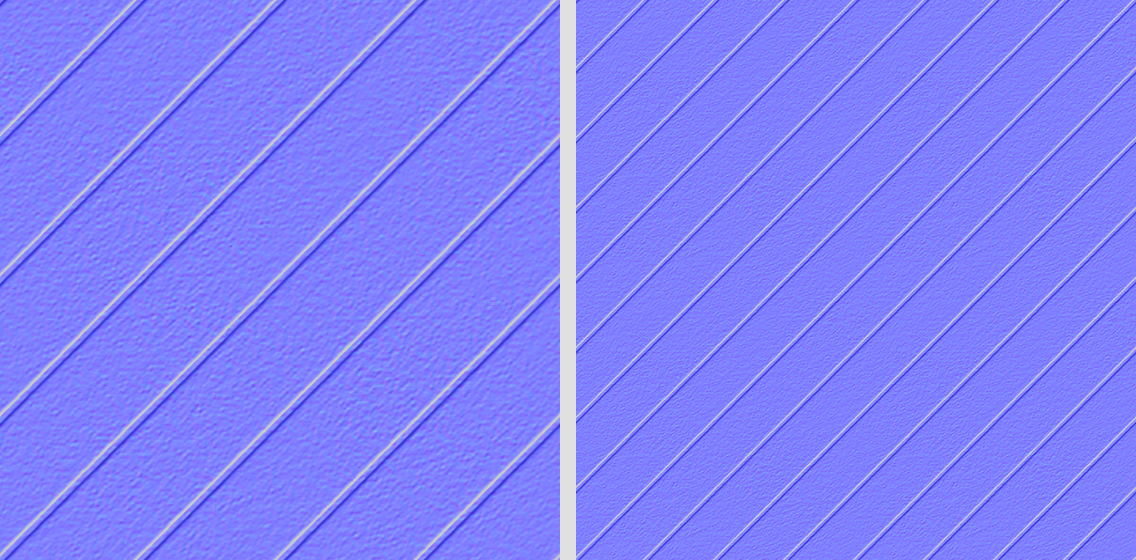
Left, the tile; right, the same tile 2 across and 2 down.
A WebGL 2 fragment shader for this texture map:

```glsl
#version 300 es
precision highp float;
// Tangent-space normal map of fine plaster cut by four diagonal grooves per tile.
uniform vec2 u_resolution;
out vec4 fragColor;

float hash(vec2 p) {
    return fract(sin(dot(p, vec2(127.1, 311.7))) * 43758.5453);
}

// Value noise whose lattice wraps after the given whole period
float wrapNoise(vec2 p, vec2 period) {
    vec2 cell = floor(p), f = p - cell;
    vec2 w = f * f * f * (f * (f * 6.0 - 15.0) + 10.0);
    vec2 a = mod(cell, period), b = mod(cell + 1.0, period);
    return mix(mix(hash(a), hash(vec2(b.x, a.y)), w.x),
               mix(hash(vec2(a.x, b.y)), hash(b), w.x), w.y);
}

// Plaster relief: fine grain, streaks along the grooves, a few pits
float plasterHeight(vec2 uv) {
    vec2 diagonal = vec2(uv.x + uv.y, uv.x - uv.y);
    float grain = wrapNoise(uv * vec2(148.0, 172.0), vec2(148.0, 172.0));
    float streaks = wrapNoise(diagonal * vec2(72.0, 124.0), vec2(72.0, 124.0));
    float pits = smoothstep(0.94, 1.0, wrapNoise(uv * 67.0 + 0.37, vec2(67.0)));
    return 0.6 * grain + 0.65 * streaks - 0.35 * pits;
}

// Bell curve with separate widths left and right of its peak
float bump(float x, float left, float right) {
    float t = x / (x < 0.0 ? left : right);
    return exp(-0.5 * t * t);
}

void main() {
    vec2 uv = gl_FragCoord.xy / u_resolution;

    // Grain tilt from the height gradient, a little stronger in some patches
    vec2 e = vec2(0.0012, 0.0);
    vec2 slope = vec2(plasterHeight(uv - e.xy) - plasterHeight(uv + e.xy),
                      plasterHeight(uv + e.yx) - plasterHeight(uv - e.yx));
    float patches = wrapNoise(uv * 6.0, vec2(6.0));
    vec2 tilt = slope * vec2(0.50, 0.66) * mix(0.75, 1.15, patches);

    // Distance across the nearest groove, with barely worn edges
    float wobble = wrapNoise(uv * 48.0, vec2(48.0)) - 0.5;
    float across = fract(4.0 * (uv.x - uv.y) + 0.5) - 0.5 + 0.002 * wobble;

    // Opposite walls: crisp toward the flat floor, soft toward the face
    float litWall = bump(across + 0.032, 0.015, 0.008);
    float darkWall = bump(across - 0.034, 0.007, 0.016);
    tilt *= 1.0 - 0.7 * max(litWall, darkWall);
    tilt += vec2(0.60, 0.62) * litWall * (1.0 + 0.08 * wobble);
    tilt -= vec2(0.56, 0.58) * darkWall * (1.0 - 0.08 * wobble);
    tilt += 0.06 * bump(across, 0.018, 0.018);

    // Encode the unit normal as colour
    float facing = sqrt(max(1.0 - dot(tilt, tilt), 0.0));
    fragColor = vec4(0.5 + 0.5 * vec3(tilt, facing), 1.0);
}
```
